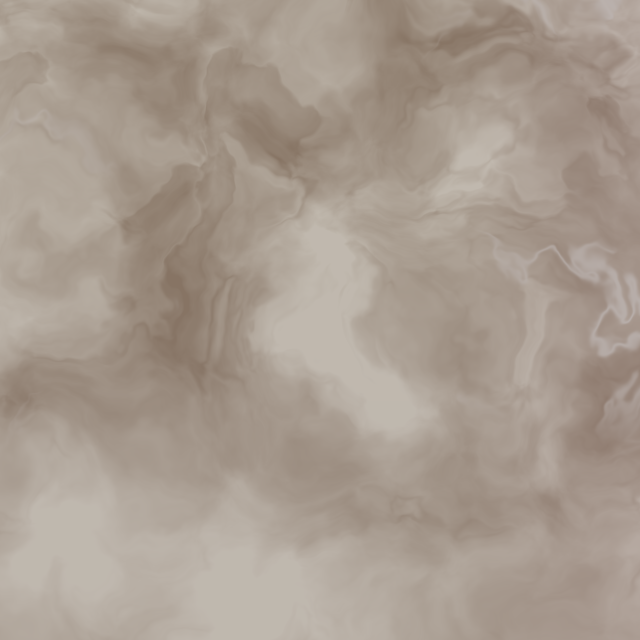
Reproduce this texture procedurally as a Shadertoy shader.

```glsl
// Draws a hazy aerial view of pale desert: brown stains, chalky flats, thin washes and creases.

const vec3 MID_SAND    = vec3(0.652, 0.603, 0.557);
const vec3 TONE_STEP   = vec3(0.052, 0.062, 0.067); // colour change per unit of tone
const vec3 OCHRE_TINT  = vec3(0.002, 0.002, -0.004);
const vec3 MAUVE_TINT  = vec3(0.006, -0.004, 0.004);
const vec3 WASH_COLOR  = vec3(0.74, 0.71, 0.70);

const float BASE_TONE    = 0.50;
const float WARP_AMOUNT  = 0.30;
const float GRAIN_AMOUNT = 4.6;
const float FINE_AMOUNT  = 1.9;
const float STAIN_DEPTH  = 1.05;
const float CREASE_DEPTH = 0.75;
const float CREASE_WIDTH = 0.017;
const float WASH_WIDTH   = 0.013;

// Broad areas: centre x, centre y, radius, tone
const int AREA_COUNT = 12;
const vec4 AREAS[AREA_COUNT] = vec4[AREA_COUNT](
    vec4(0.17, 0.84, 0.13, -1.4), vec4(0.52, 0.90, 0.16, -1.4),
    vec4(0.35, 0.68, 0.09, -1.2), vec4(0.24, 0.48, 0.12, -1.2),
    vec4(0.04, 0.40, 0.08, -1.4), vec4(0.97, 0.40, 0.18, -1.5),
    vec4(0.98, 0.80, 0.14, -1.5), vec4(0.50, 0.22, 0.15, -0.6),
    vec4(0.60, 0.45, 0.10,  1.7), vec4(0.32, 0.10, 0.16,  1.5),
    vec4(0.05, 0.18, 0.16,  1.3), vec4(0.70, 0.64, 0.14,  1.0));

float hash(vec2 p) {
    return fract(sin(dot(p, vec2(127.1, 311.7))) * 43758.5453);
}

float noise(vec2 p) {
    vec2 cell = floor(p);
    vec2 f = fract(p);
    f = f * f * f * (f * (f * 6.0 - 15.0) + 10.0);
    float low  = mix(hash(cell), hash(cell + vec2(1.0, 0.0)), f.x);
    float high = mix(hash(cell + vec2(0.0, 1.0)), hash(cell + vec2(1.0)), f.x);
    return mix(low, high, f.y);
}

// Layered noise, centred on zero
float fbm(vec2 p) {
    const mat2 TURN = mat2(1.6, 1.2, -1.2, 1.6);
    float sum = 0.0;
    float weight = 0.5;
    for (int i = 0; i < 5; i++) {
        sum += weight * (noise(p) - 0.5);
        p = TURN * p + 7.3;
        weight *= 0.5;
    }
    return sum;
}

// Soft line along the zero contour of a field
float contour(float field, float width) {
    float d = field / width;
    return exp(-d * d);
}

float areaTone(vec2 p) {
    float tone = 0.0;
    for (int i = 0; i < AREA_COUNT; i++) {
        vec2 offset = (p - AREAS[i].xy) / AREAS[i].z;
        tone += AREAS[i].w * exp(-dot(offset, offset));
    }
    return tone;
}

void mainImage(out vec4 fragColor, in vec2 fragCoord) {
    vec2 uv = fragCoord / iResolution.y;

    // Bent coordinates give flowing, ragged outlines
    vec2 warp = vec2(fbm(uv * 4.0 + 3.1), fbm(uv * 4.0 + 19.7));
    vec2 p = uv + WARP_AMOUNT * warp;

    // The upper ground is rough, the lower ground is hazy
    float rough = smoothstep(0.15, 0.6, uv.y + 0.25 * uv.x);
    float fine = fbm(p * vec2(17.0, 20.0) + 205.0);
    float tone = BASE_TONE + areaTone(p);
    tone += GRAIN_AMOUNT * mix(0.6, 1.0, rough) * fbm(p * vec2(6.0, 5.5) + 41.0);
    tone += FINE_AMOUNT * mix(0.35, 1.0, rough) * fine;

    // Brown stains with firm, crumbled edges
    float stain = smoothstep(0.0, 0.06, fbm(p * 5.0 + 63.0) + 0.2 * fine);
    tone -= STAIN_DEPTH * stain * smoothstep(0.4, 0.8, uv.y);

    // Dark creases at two scales, each with a pale bank beside it
    for (int i = 0; i < 2; i++) {
        float scale = 1.0 + 0.9 * float(i);
        float width = CREASE_WIDTH * scale;
        float fold = fbm(p * vec2(2.6, 3.6) * scale + 87.0 * scale);
        float mask = smoothstep(-0.1, 0.08, fbm(uv * 4.0 + 29.0 * scale));
        mask *= mix(0.3, 1.0, rough) * CREASE_DEPTH / sqrt(scale);
        tone -= mask * contour(fold, width);
        tone += 0.6 * mask * contour(fold - 1.9 * width, width);
    }

    tone = clamp(tone, -2.4, 1.9);
    vec3 color = MID_SAND + TONE_STEP * tone;

    // Ochre in the upper middle, mauve toward the right edge
    float right = smoothstep(0.65, 1.0, uv.x);
    color += OCHRE_TINT * smoothstep(0.3, 0.7, uv.y) * (1.0 - right);
    color += MAUVE_TINT * right;

    // Thin chalky washes, strongest at the right
    float channel = fbm(p * 3.6 + 112.0);
    float washMask = smoothstep(-0.08, 0.06, fbm(uv * 4.0 + 151.0) + 0.06 * right);
    washMask *= smoothstep(0.25, 0.45, uv.y) * mix(0.3, 0.75, right);
    color = mix(color, WASH_COLOR, washMask * contour(channel, WASH_WIDTH));

    fragColor = vec4(color, 1.0);
}
```
